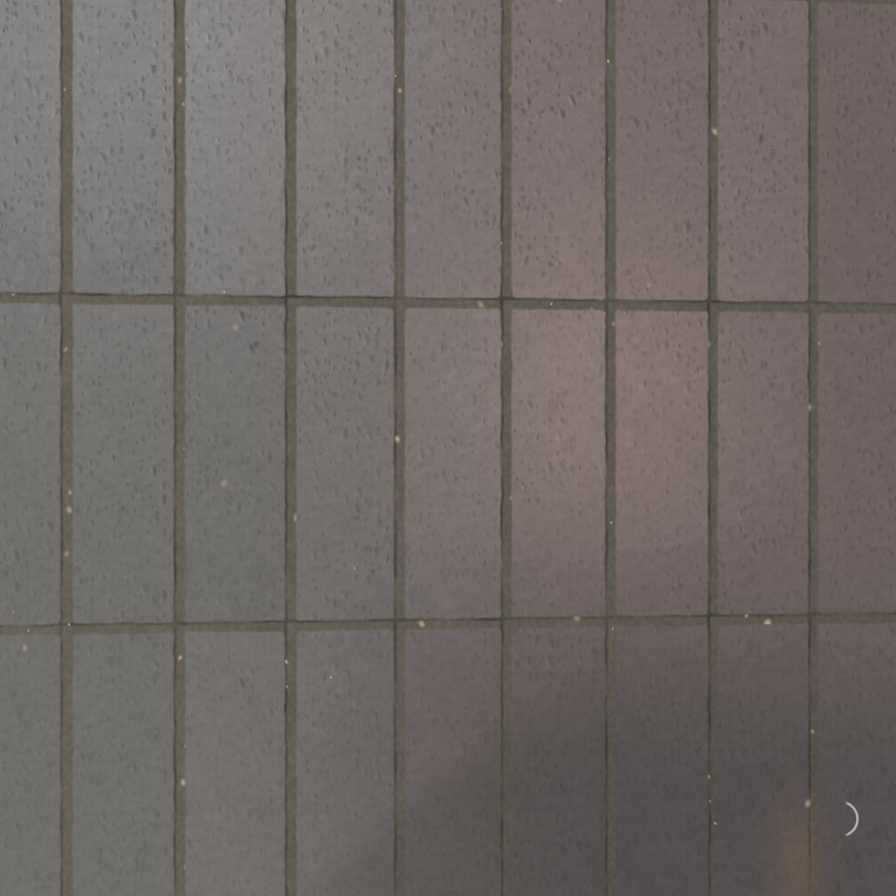
This texture is drawn by a three.js fragment shader. Its source:

```glsl
// Dark clay pavers, stacked in nine columns and three rows with earthy joints.
// A gently skewed grid gives the bricks; cellular pits, layered sines and
// broad pools of light give the worn surface and its grey to mauve drift.
varying vec2 vUv;

const vec3 WARM_GREY = vec3(0.437, 0.430, 0.420);
const vec3 MAUVE = vec3(0.430, 0.385, 0.380);
const vec3 DUSK = vec3(0.346, 0.328, 0.326);
const vec3 JOINT = vec3(0.398, 0.376, 0.344);
const vec3 GRIT = vec3(0.70, 0.66, 0.54);

float hash(vec2 p) {
  return fract(sin(dot(p, vec2(127.1, 311.7))) * 43758.5453);
}

vec2 hash2(vec2 p) {
  return vec2(hash(p), hash(p + 37.3));
}

// Layered sines, roughly -1 to 1
float waves(vec2 p) {
  float sum = 0.0;
  float gain = 0.5;
  for (int i = 0; i < 4; i++) {
    sum += gain * sin(p.x + 1.7 * sin(p.y)) * cos(p.y + 1.3 * sin(p.x));
    p = mat2(1.5, 1.1, -1.1, 1.5) * p + 2.3;
    gain *= 0.6;
  }
  return sum;
}

// Distance to the nearest scattered point
float cellular(vec2 p) {
  vec2 cell = floor(p);
  float nearest = 2.0;
  for (int j = -1; j <= 1; j++) {
    for (int i = -1; i <= 1; i++) {
      vec2 c = cell + vec2(float(i), float(j));
      nearest = min(nearest, length(c + hash2(c) - p));
    }
  }
  return nearest;
}

// Soft flecks of uneven size and strength, in columns shifted at random
float flecks(vec2 uv, vec2 density, vec2 radius, float chance, float seed) {
  vec2 p = uv * density;
  p.y += 7.0 * hash(vec2(floor(p.x), seed));
  vec2 cell = floor(p);
  vec2 rnd = hash2(cell + seed);
  vec2 d = (fract(p) - 0.25 - 0.5 * rnd) / density;
  d.x += d.y * (rnd.x - 0.4) * 0.6;
  float size = 0.4 + 0.75 * rnd.y * rnd.y;
  float shape = 1.0 - smoothstep(0.1, 1.5, length(d / (radius * size)));
  float strength = 0.4 + 0.6 * hash(cell + seed + 5.9);
  return shape * strength * step(hash(cell + seed + 9.1), chance);
}

// Skewed grid: xy = brick coordinates, zw = local brick pitch
vec4 paverGrid(vec2 uv) {
  const float START = 0.0742;
  const float PITCH = 0.1275;
  const float SHRINK = 0.00121;
  float width = sqrt(PITCH * PITCH - 4.0 * SHRINK * (uv.x - START));
  float height = 0.371 - 0.026 * uv.x;
  float column = (PITCH - width) / (2.0 * SHRINK);
  float row = (uv.y - 0.297 - 0.014 * uv.x) / height;
  return vec4(column, row, width, height);
}

float pool(vec2 uv, vec2 center, vec2 radius) {
  vec2 d = (uv - center) / radius;
  return exp(-dot(d, d));
}

vec3 brickColor(vec2 uv, vec2 id) {
  float warmth = smoothstep(0.22, 0.72, uv.x + 0.10 * (hash(id) - 0.5));
  vec3 color = mix(WARM_GREY, MAUVE, warmth);
  color *= 1.0 + 0.06 * (hash(id + 4.7) - 0.5);
  color += vec3(0.098, 0.098, 0.104) * pool(uv, vec2(0.14, 1.0), vec2(0.40, 0.36));
  color += vec3(0.100, 0.080, 0.072) * pool(uv, vec2(0.67, 0.57), vec2(0.19, 0.22));
  color += vec3(0.030, 0.028, 0.026) * pool(uv, vec2(0.72, 0.95), vec2(0.25, 0.25));
  // Dimming toward the lower right
  float dim = smoothstep(0.46, 0.10, uv.y) * smoothstep(0.22, 0.72, uv.x);
  return mix(color, DUSK, 0.9 * dim);
}

// Clay face: mottling, fine grain and pits lit along one side
vec3 clayFace(vec2 uv, vec3 base, float grain) {
  vec2 bent = uv + 0.0014 * vec2(waves(uv * 110.0), waves(uv.yx * 120.0 + 4.0));
  float patchy = clamp(0.7 + 0.6 * waves(uv * 15.0 + 3.0), 0.3, 1.2);
  float relief = patchy * (0.10 + 0.19 * uv.y * (1.0 - 0.3 * uv.x));
  vec2 density = vec2(84.0, 56.0);
  vec2 radius = vec2(0.0030, 0.0072);
  float pits = flecks(bent, density, radius, 0.45, 3.0);
  float lit = flecks(bent + vec2(0.0030, 0.0024), density, radius, 0.45, 3.0);
  float dents = flecks(bent + 0.013, vec2(125.0, 92.0), vec2(0.0030, 0.0044), 0.45, 21.0);
  vec2 streak = vec2(uv.x + 0.5 * uv.y, uv.y - 0.4 * uv.x);
  float mottle = 0.022 * waves(uv * 24.0) + 0.034 * waves(streak * vec2(75.0, 130.0));
  vec3 face = base * (1.0 + mottle + 0.05 * grain);
  return face * (1.0 - relief * (max(pits, 0.8 * dents) - 0.35 * lit));
}

void main() {
  vec2 uv = vUv;
  vec4 grid = paverGrid(uv);
  vec2 id = floor(grid.xy);
  vec2 offset = (fract(grid.xy + 0.5) - 0.5) * grid.zw;

  // Worn brick edge: uneven outline, softness that varies along it
  float ragged = 0.0011 * waves(uv * 37.0 + 1.0) + 0.0007 * waves(uv * 118.0);
  vec2 halfJoint = vec2(0.0070 - 0.0017 * uv.x, 0.0060);
  const float ROUND = 0.0045;
  vec2 inset = abs(offset) - halfJoint + ragged;
  float edge = ROUND - length(max(ROUND - inset, 0.0));
  float blur = 0.0019 + 0.0008 * waves(uv * 21.0);
  float brick = smoothstep(-blur, blur, edge);

  float grain = cellular(uv * vec2(170.0, 125.0)) - 0.5;
  vec3 face = clayFace(uv, brickColor(uv, id), grain);

  // Sandy joint, shaded in places beside the right and lower brick edges
  vec3 joint = JOINT * (1.0 + 0.05 * waves(uv * 41.0) + 0.12 * grain);
  joint *= mix(1.02, 0.86, uv.x * (1.0 - 0.45 * uv.y));
  float sideLine = smoothstep(0.0036, 0.0, abs(offset.x + halfJoint.x - ragged - 0.001));
  float lowerLine = smoothstep(0.0036, 0.0, abs(offset.y - halfJoint.y + ragged + 0.001));
  float broken = clamp(0.5 + 0.9 * waves(uv * 27.0), 0.0, 1.0);
  joint *= 1.0 - 0.30 * broken * max(sideLine, lowerLine);
  vec3 color = mix(joint, face, brick);

  // Slanting soft shadow and a small amber glow
  float slant = uv.y - 0.85 * (uv.x - 0.36) - 0.02;
  color *= 1.0 - 0.07 * smoothstep(0.025, -0.035, slant) * smoothstep(0.30, 0.12, uv.y);
  color += vec3(0.07, 0.032, 0.005) * pool(uv, vec2(0.89, 0.035), vec2(0.025, 0.06));

  // Pale grit, mostly caught in the joints, and one curved fibre
  float grit = flecks(uv, vec2(46.0, 42.0), vec2(0.0036, 0.0044), 0.16, 71.0) * (1.0 - brick);
  grit = max(grit, flecks(uv, vec2(17.0), vec2(0.0034, 0.0044), 0.05, 83.0));
  color = mix(color, GRIT, grit);
  vec2 fibre = uv - vec2(0.938, 0.086);
  float curl = smoothstep(0.0022, 0.0006, abs(length(fibre) - 0.019));
  color = mix(color, vec3(0.68), curl * smoothstep(0.004, 0.009, fibre.x));

  gl_FragColor = vec4(color, 1.0);
}
```
